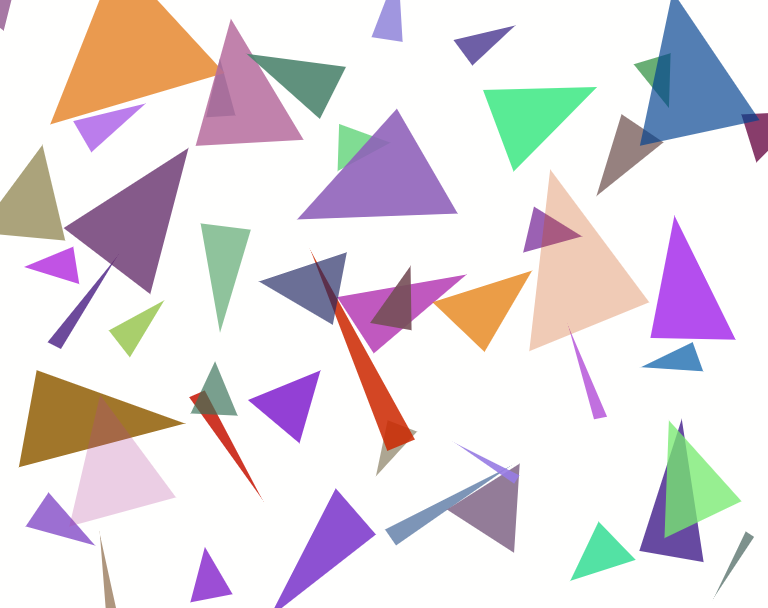
Write a Shadertoy shader that draws this background.

```glsl
// Translucent triangles of many colours scattered over white paper.
// One triangle per cell of a jittered grid; each is a mirrored half-plane
// distance, with size, taper, heading and ink drawn from hashes.

const float TAU = 6.2831853;
const vec2 GRID = vec2(8.0, 6.0);

// Slate, violet, green, rust and ochre families
const vec3 FAMILY[5] = vec3[5](
    vec3(0.46, 0.46, 0.65), vec3(0.67, 0.41, 0.79), vec3(0.49, 0.81, 0.48),
    vec3(0.68, 0.35, 0.25), vec3(0.82, 0.66, 0.40));

vec3 hash3(float n) {
    vec3 p = fract(n * vec3(0.1031, 0.1030, 0.0973));
    p += dot(p, p.yzx + 33.33);
    return fract((p.xxy + p.yzz) * p.zyx);
}

// Isosceles triangle around its centroid, apex along +x
float triangleDistance(vec2 p, float len, float halfBase) {
    vec2 sideNormal = normalize(vec2(halfBase, len));
    float side = dot(vec2(p.x - len * 0.667, abs(p.y)), sideNormal);
    return max(side, -p.x - len * 0.333);
}

// Family chosen in proportion to its share of the painted area
vec3 pickShade(float pick, vec3 vary) {
    int k = int(pick > 0.31) + int(pick > 0.58) + int(pick > 0.73) + int(pick > 0.88);
    return clamp(FAMILY[k] + (vary - 0.5) * 0.36, 0.08, 0.97);
}

void mainImage(out vec4 fragColor, in vec2 fragCoord) {
    vec2 uv = fragCoord / iResolution.y;
    float aspect = iResolution.x / iResolution.y;
    float pixel = 1.0 / iResolution.y;
    vec3 color = vec3(1.0, 1.0, 0.995);

    for (float i = 0.0; i < GRID.x * GRID.y; i++) {
        vec3 place = hash3(i + 11.7);
        vec3 form = hash3(i + 173.3);
        vec3 vary = hash3(i + 419.9);
        vec3 spread = fract(0.37 + i * vec3(0.8192, 0.6710, 0.5497));

        // Position and heading, with more apexes pointing up
        vec2 cell = vec2(mod(i, GRID.x), floor(i / GRID.x));
        vec2 center = (cell + 0.5 + (place.xy - 0.5) * 1.1) / GRID * vec2(aspect, 1.0);
        float turn = TAU * place.z;
        float angle = turn + 0.7 * cos(turn);
        vec2 dir = vec2(cos(angle), sin(angle));
        vec2 d = uv - center;
        vec2 q = vec2(dot(d, dir), dot(d, vec2(-dir.y, dir.x)));
        q.y += q.x * (form.x - 0.5) * 0.35;

        // Mostly small and broad, a few large ones and some needles
        float len = 0.085 + 0.2 * spread.x * spread.x;
        float taper = spread.y < 0.14 ? 0.07 : mix(0.2, 0.52, form.y);
        len *= spread.y < 0.14 ? 1.35 : 1.0;
        float dist = triangleDistance(q, len, len * taper);
        float cover = clamp(0.5 - dist / pixel, 0.0, 1.0);

        // Translucent ink that shows the chosen shade over white
        vec3 shade = pickShade(spread.z, vary);
        float alpha = mix(0.65, 0.95, form.z);
        vec3 ink = clamp(1.0 - (1.0 - shade) / alpha, 0.0, 1.0);
        float fade = fract(vary.x * 7.0 + form.x * 5.0) < 0.15 ? 0.35 : 1.0;
        color = mix(color, ink, cover * alpha * fade);
    }
    fragColor = vec4(color, 1.0);
}
```
